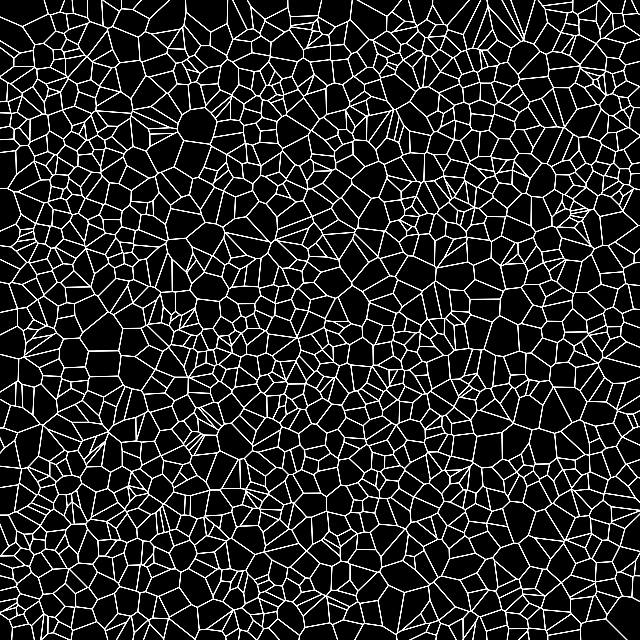
A Shadertoy shader for this pattern:

```glsl
// Thin white Voronoi borders on black, grown from uniformly scattered sites.
// Each grid cell holds a random number of sites; one pass finds the nearest
// site, a second measures the distance to the closest bisector around it.

const float GRID_ROWS = 18.0;      // grid cells along the canvas height
const int MAX_SITES = 7;           // a cell holds 1 to 7 sites, 4 on average
const float LINE_WIDTH = 0.00215;  // in canvas heights
const float EDGE_SOFTNESS = 0.25;  // half of the smooth rim, in pixel sizes
const vec3 CELL_COLOR = vec3(0.0);
const vec3 LINE_COLOR = vec3(1.0);

// Integer hash: three values in [0, 1) for a grid cell and a slot
vec3 hash3(ivec2 cell, int slot) {
    uvec3 v = uvec3(ivec3(cell, slot) + 64) * 1664525u + 1013904223u;
    v.x += v.y * v.z;
    v.y += v.z * v.x;
    v.z += v.x * v.y;
    v ^= v >> 16u;
    v.x += v.y * v.z;
    v.y += v.z * v.x;
    v.z += v.x * v.y;
    return vec3(v >> 8u) / 16777216.0;
}

int siteCount(ivec2 cell) {
    return 1 + int(hash3(cell, MAX_SITES).x * float(MAX_SITES));
}

vec2 sitePosition(ivec2 cell, int slot) {
    return vec2(cell) + hash3(cell, slot).xy;
}

// Offset from p to the nearest site in the 3x3 block around center
vec2 nearestSite(vec2 p, ivec2 center) {
    vec2 nearest = vec2(8.0);
    for (int y = -1; y <= 1; y++)
    for (int x = -1; x <= 1; x++) {
        ivec2 cell = center + ivec2(x, y);
        int count = siteCount(cell);
        for (int i = 0; i < count; i++) {
            vec2 offset = sitePosition(cell, i) - p;
            if (dot(offset, offset) < dot(nearest, nearest)) nearest = offset;
        }
    }
    return nearest;
}

// Distance from p to the closest bisector between the nearest site and others
float borderDistance(vec2 p, ivec2 center, vec2 nearest) {
    float border = 8.0;
    for (int y = -1; y <= 1; y++)
    for (int x = -1; x <= 1; x++) {
        ivec2 cell = center + ivec2(x, y);
        int count = siteCount(cell);
        for (int i = 0; i < count; i++) {
            vec2 offset = sitePosition(cell, i) - p;
            vec2 between = offset - nearest;
            float gap = length(between);
            if (gap > 0.0001)
                border = min(border, dot(0.5 * (nearest + offset), between / gap));
        }
    }
    return border;
}

void mainImage(out vec4 fragColor, in vec2 fragCoord) {
    vec2 p = fragCoord / iResolution.y * GRID_ROWS;

    // Keep the search block inside the canvas, so rim cells stretch outward
    ivec2 gridSize = ivec2(ceil(iResolution.xy / iResolution.y * GRID_ROWS));
    ivec2 center = clamp(ivec2(floor(p)), ivec2(1), max(gridSize - 2, ivec2(1)));

    vec2 nearest = nearestSite(p, center);
    float border = borderDistance(p, center, nearest) / GRID_ROWS;

    // Crisp line with a narrow smooth rim
    float rim = EDGE_SOFTNESS / iResolution.y;
    float halfWidth = 0.5 * LINE_WIDTH;
    float line = 1.0 - smoothstep(halfWidth - rim, halfWidth + rim, border);
    fragColor = vec4(mix(CELL_COLOR, LINE_COLOR, line), 1.0);
}
```
